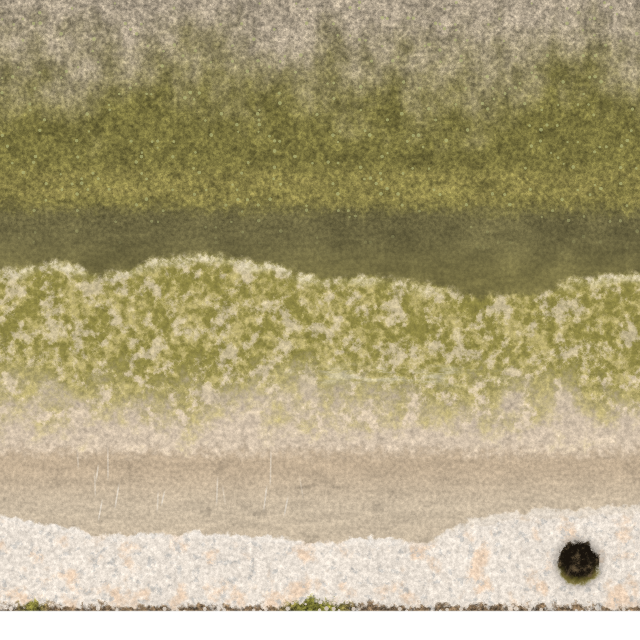
Write a Shadertoy shader that draws this texture.

```glsl
// Weathered concrete wall: mossy top, damp band, patchy moss, bare plaster and
// a pale footing with a drain hole, above a white floor strip.
// Layers are blended by height along wavy profiles; gradient noise gives grain.

const float DAMP_EDGE[13] = float[](.577, .592, .573, .597, .604, .590, .568,
    .570, .556, .539, .540, .569, .574);
const float FOOT_EDGE[13] = float[](.195, .180, .165, .168, .168, .160, .156,
    .158, .160, .193, .203, .208, .212);

vec2 hash22(vec2 p) {
    vec3 q = fract(vec3(p.xyx) * vec3(.1031, .1030, .0973));
    q += dot(q, q.yzx + 33.33);
    return fract((q.xx + q.yz) * q.zy);
}

float gradDot(vec2 cell, vec2 corner, vec2 f) {
    float a = 6.2832 * hash22(cell + corner).x;
    return dot(vec2(cos(a), sin(a)), f - corner);
}

float gradientNoise(vec2 p) {
    vec2 i = floor(p), f = fract(p), u = f * f * (3. - 2. * f);
    return mix(mix(gradDot(i, vec2(0, 0), f), gradDot(i, vec2(1, 0), f), u.x),
               mix(gradDot(i, vec2(0, 1), f), gradDot(i, vec2(1, 1), f), u.x), u.y);
}

float fbm(vec2 p) {
    float sum = 0., amp = .65;
    for (int i = 0; i < 5; i++) {
        sum += amp * gradientNoise(p);
        p = mat2(1.6, 1.2, -1.2, 1.6) * p + 17.3;
        amp *= .58;
    }
    return sum;
}

// Smooth curve through evenly spaced heights
float profile(float h[13], float x) {
    float t = clamp(x, 0., .9999) * 12.;
    int i = int(t);
    return mix(h[i], h[i + 1], smoothstep(0., 1., fract(t)));
}

// At most one round fleck in each jittered cell
float flecks(vec2 p, float scale, float density, float px) {
    vec2 cell = floor(p * scale), rnd = hash22(cell + scale);
    float radius = .1 + .16 * rnd.x;
    float d = length(fract(p * scale) - .3 - .4 * rnd.yx);
    return step(hash22(cell + 71.).y, density) * (1. - smoothstep(radius, radius + scale * px, d));
}

// Soft window between two limits
float band(float v, float lo, float hi, float soft) {
    return smoothstep(lo - soft, lo + soft, v) * (1. - smoothstep(hi - soft, hi + soft, v));
}

float scratches(vec2 p, float px) {
    float sum = 0.;
    for (int i = 0; i < 14; i++) {
        vec2 r = hash22(vec2(i, 9)), s = hash22(vec2(i, 31));
        vec2 q = p - vec2(.12 + .4 * r.x, .18 + .1 * r.y);
        q.x -= q.y * (s.x - .4) * .4;
        sum += band(q.y, -.008, .01 + .045 * s.y, .006) * (.3 + .5 * s.x)
             * (1. - smoothstep(.0004, .0006 + px, abs(q.x)));
    }
    return min(sum, 1.);
}

void mainImage(out vec4 fragColor, in vec2 fragCoord) {
    vec2 p = fragCoord / iResolution.xy;
    float px = 1. / iResolution.y, x = p.x, y = p.y;
    float broad = fbm(p * 6.), blotch = fbm(p * 22. + 5.), fine = fbm(p * 75. + 11.);
    float grain = fbm(p * 170.), bedding = fbm(p * vec2(18, 75));
    float streak = fbm(p * vec2(30, 6)), wavy = y + .012 * blotch;

    // Grey concrete sinking into olive moss
    float growth = 1. - smoothstep(.78, 1., y + .1 * broad + .07 * blotch + .04 * streak);
    vec3 upper = mix(vec3(.67, .62, .54), vec3(.48, .455, .25), growth);
    upper = mix(upper, vec3(.58, .54, .31), band(wavy, .675, .735, .02) * (.6 + .8 * bedding));
    upper *= 1. + .25 * blotch + .34 * fine + .15 * streak * (1. - growth);

    // Damp band
    vec3 damp = mix(vec3(.49, .46, .28), vec3(.43, .405, .265), smoothstep(.54, .64, y));
    damp *= 1. + .22 * broad + .17 * blotch + .15 * bedding;

    // Patchy moss with a pale broken rim
    float dampEdge = profile(DAMP_EDGE, x) + .012 * blotch + .008 * fine;
    float depth = dampEdge - y;
    float cover = smoothstep(.31, .43, y + .07 * broad + .1 * blotch + .06 * fine);
    cover *= .9 - .8 * smoothstep(-.05, .35, fbm(p * 30. + 40.) + .5 * fine);
    float rim = band(depth, .001, .014 + .03 * blotch, .009)
              * smoothstep(.535, .59, dampEdge) * (.65 + 1.2 * fine);
    vec3 plaster = mix(vec3(.84, .77, .68), vec3(.79, .735, .6), smoothstep(.34, .47, y));
    vec3 moss = mix(vec3(.56, .53, .25), vec3(.7, .65, .41), smoothstep(-.3, .35, blotch + fine));
    vec3 lower = mix(plaster, moss, cover);
    float chalk = band(wavy, .4, .428, .01) * band(x, .47, .75, .08);
    chalk *= .7 * smoothstep(-.15, .3, bedding);
    lower = mix(lower, vec3(.84, .8, .69), clamp(max(rim, chalk), 0., .8));
    lower *= 1. + .1 * blotch + .2 * fine;

    // Bare plaster with stains and scratches
    vec3 bare = mix(vec3(.8, .735, .64), vec3(.76, .68, .575), smoothstep(.2, .28, y));
    bare *= 1. + .07 * broad + .12 * bedding - .1 * smoothstep(.2, .45, blotch);
    bare = mix(bare, vec3(.9, .86, .8), scratches(p, px));

    // Mottled footing
    vec3 foot = mix(vec3(.92, .88, .83), vec3(.92, .82, .72), smoothstep(.02, .4, blotch));
    foot = mix(foot, vec3(.76, .75, .73), .7 * smoothstep(.1, .4, fbm(p * 70. + 80.)));
    foot *= 1. + .14 * fine + .05 * broad;

    // Layers from top to bottom
    vec3 col = mix(damp, upper, smoothstep(.655, .69, wavy + .015 * fine));
    col = mix(col, lower, smoothstep(-.006, .007, depth));
    col = mix(col, bare, 1. - smoothstep(.278, .308, wavy + .02 * fine));
    float footDepth = profile(FOOT_EDGE, x) + .01 * fine - wavy;
    col = mix(col, foot, smoothstep(-.003, .005 + .015 * smoothstep(.6, .8, x), footDepth));
    col = mix(col, vec3(.95, .92, .88), .45 * band(footDepth, .001, .01, .003));

    // Grit and flecks
    float wallTop = smoothstep(.58, .7, y);
    col *= 1. + grain * mix(.2, .45, wallTop);
    col = mix(col, vec3(.7, .71, .48), .7 * wallTop * flecks(p, 120., .06, px));

    // Drain hole with a mossy lower lip
    vec2 q = p - vec2(.904, .121);
    float hole = length(q) - .032 - .01 * fine;
    float rubble = smoothstep(-.2, .6, fine + .5 * grain - 8. * q.y);
    col *= 1. - .22 * (1. - smoothstep(0., .016, hole));
    col = mix(mix(vec3(.1, .08, .055), vec3(.38, .32, .23), rubble), col, smoothstep(-.003, .002, hole));
    float lip = band(hole, -.006, .002, .004) * (1. - smoothstep(-.025, .005, q.y));
    col = mix(col, vec3(.5, .47, .2), .6 * lip);

    // Dirt line, weeds and floor strip
    float weed = max(band(x, .035, .065, .02), band(x, .45, .54, .03));
    float above = wavy - .05 - .01 * weed - .02 * fine;
    vec3 dirt = mix(vec3(.42, .35, .27), vec3(.45, .44, .2), weed) * (1. + fine + grain);
    dirt = mix(dirt, vec3(.8, .75, .69), flecks(p, 95., .3, px));
    col = mix(dirt, col, smoothstep(-.004, .008, above));
    col = mix(vec3(1), col, smoothstep(.0455 - px, .0455 + px, y));
    fragColor = vec4(clamp(col, 0., 1.), 1.);
}
```
